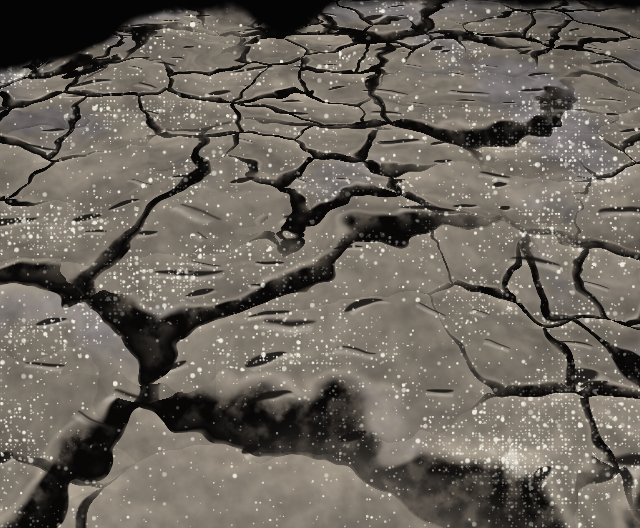
This texture is drawn by a Shadertoy shader. Its source:

```glsl
vec2 hash2(vec2 p) {
    vec3 a = fract(p.xyx * vec3(.1031, .1030, .0973));
    a += dot(a, a.yzx + 33.33);
    return fract((a.xx + a.yz) * a.zy);
}

float noise(vec2 p) {
    vec2 i = floor(p), f = fract(p);
    f = f * f * (3. - 2. * f);
    return mix(mix(hash2(i).x, hash2(i + vec2(1, 0)).x, f.x),
               mix(hash2(i + vec2(0, 1)).x, hash2(i + 1.).x, f.x), f.y);
}

float fbm(vec2 p) {
    float sum = 0., amp = .5;
    for (int i = 0; i < 5; i++) {
        sum += amp * noise(p);
        p = mat2(1.6, 1.2, -1.2, 1.6) * p + 17.3;
        amp *= .5;
    }
    return sum;
}

// Distance to the nearest plate border, and the direction towards it
vec3 plateEdge(vec2 p) {
    vec2 cell = floor(p), f = fract(p), nearest = vec2(0), nearCell = vec2(0);
    float best = 9.;
    for (int y = -1; y <= 1; y++)
    for (int x = -1; x <= 1; x++) {
        vec2 g = vec2(x, y), r = g + .1 + .8 * hash2(cell + g) - f;
        if (dot(r, r) < best) { best = dot(r, r); nearest = r; nearCell = g; }
    }
    vec3 edge = vec3(9, 0, 0);
    for (int y = -2; y <= 2; y++)
    for (int x = -2; x <= 2; x++) {
        vec2 g = nearCell + vec2(x, y), r = g + .1 + .8 * hash2(cell + g) - f;
        if (x == 0 && y == 0) continue;
        vec2 n = normalize(r - nearest);
        float d = dot(.5 * (r + nearest), n);
        if (d < edge.x) edge = vec3(d, n);
    }
    return edge;
}

// Short curved slits: x = dark opening, y = lit lower lip
vec2 slits(vec2 p) {
    vec2 cell = floor(p), h = hash2(cell + 40.), k = hash2(cell + 91.);
    vec2 l = fract(p) - .5 - .3 * (h - .5);
    float a = (k.x - .5) * 1.3;
    l = mat2(cos(a), -sin(a), sin(a), cos(a)) * l;
    l.y += (h.y - .3) * 1.5 * l.x * l.x;
    float taper = max(0., 1. - pow(l.x / (.14 + .18 * h.x), 2.));
    float open = 1. - smoothstep(-.02, .03, abs(l.y) - .09 * k.x * taper);
    float lip = exp(-pow((l.y + .1) / .045, 2.));
    return vec2(open, lip) * smoothstep(0., .3, taper) * step(.62, k.y);
}

void mainImage(out vec4 fragColor, in vec2 fragCoord) {
    vec2 p = fragCoord / iResolution.y;
    float depth = 1. / (1.5 - p.y);
    vec2 q = 2. * depth * vec2(p.x - .6, 1.4) + vec2(13.3, 5.1);
    vec2 warp = vec2(fbm(q * 1.4), fbm(q * 1.4 + 31.)) - .5;
    vec2 flow = q + .7 * warp;

    // Soft relief lit from behind, with smeared streaks
    float relief = fbm(flow * 2.2) - fbm(flow * 2.2 + vec2(.06, .16));
    float tone = 1. + 1.1 * relief + .25 * (fbm(q * 1.1 + 60.) - .5);
    tone += .12 * (noise(flow * vec2(4, 26) + 9. * warp) - .5);
    tone += .22 * (fbm(p * 55.) - .5);

    // Plates with rounded rims and rough front walls
    float wall = 0., wallTone = 1.;
    for (int i = 0; i < 2; i++) {
        float s = 1. + 1.5 * float(i);
        vec2 jag = vec2(noise(q * 11.), noise(q * 11. + 50.)) - .5;
        vec3 e = plateEdge(flow * s + .07 * jag + 11. * float(i));
        float front = 1. - smoothstep(-.8, .25, e.z);
        float gate = smoothstep(.3 + .15 * float(i), .65, noise(q * 1.2 + 7. + 23. * float(i)));
        float width = gate * (.018 + .13 * front) * (.4 + 1.1 * noise(q * 5. + 3.)) + .001;
        float inside = gate * (1. - smoothstep(width * .75, width, e.x));
        tone += .3 * (e.z + .1) * exp(-e.x * 9.) * (.25 + .75 * gate);
        tone += .25 * gate * front * exp(-pow((e.x - width * 1.1) / .02, 2.));
        wall = max(wall, inside);
        wallTone = min(wallTone, mix(1., e.x / width, inside));
    }
    vec3 color = vec3(.485, .455, .413) * clamp(tone, .45, 1.4);
    color = mix(color, color * vec3(.96, .98, 1.08), smoothstep(.5, .7, fbm(q * 2. + 80.)));
    float rough = smoothstep(.3, .72, fbm(p * 38.));
    color = mix(color, vec3(.03, .026, .025) + vec3(.38, .35, .31) * rough * wallTone, wall);

    // Small dents
    for (int i = 0; i < 2; i++) {
        vec2 d = slits((q + .25 * warp) * vec2(2.3, 3.6) * (1. + .8 * float(i)) + 19. * float(i));
        color += .13 * d.y * (1. - wall);
        color = mix(color, vec3(.07, .06, .055), .85 * d.x);
    }

    // Wet patches and clustered glints
    float wet = fbm(q * vec2(2.6, 3.2) + 44.);
    float clump = smoothstep(.42, .78, wet);
    float gloss = smoothstep(.72, .82, wet) * smoothstep(.35, .65, noise(p * 75.));
    float glint = .8 * gloss;
    for (int i = 0; i < 3; i++) {
        float scale = 75. + 42. * float(i);
        vec2 g = p * scale + 5. * float(i), h = hash2(floor(g)), k = hash2(floor(g) + 137.);
        float radius = .12 + .25 * k.x * k.x, blur = .08 + .5 * scale / iResolution.y;
        float spot = 1. - smoothstep(radius - blur, radius + blur, length(fract(g) - .35 - .3 * h));
        glint += spot * (.45 + .65 * k.y) * step(h.x, .035 + .36 * clump);
    }
    color = mix(color, vec3(.93, .92, .87), min(glint, 1.) * (1. - .6 * wall));

    // Night beyond the far rim
    float rim = .985 - .13 * (1. - smoothstep(.08, .32, p.x));
    rim -= .055 * exp(-pow((p.x - .53) / .075, 2.)) + .07 * (fbm(p * 9.) - .5);
    color *= 1. - .3 * smoothstep(.75, 1., p.y) * smoothstep(.7, 1.2, p.x);
    color = mix(color, vec3(.02, .017, .017), smoothstep(rim - .012, rim + .012, p.y));
    fragColor = vec4(clamp(color, 0., 1.), 1);
}
```
